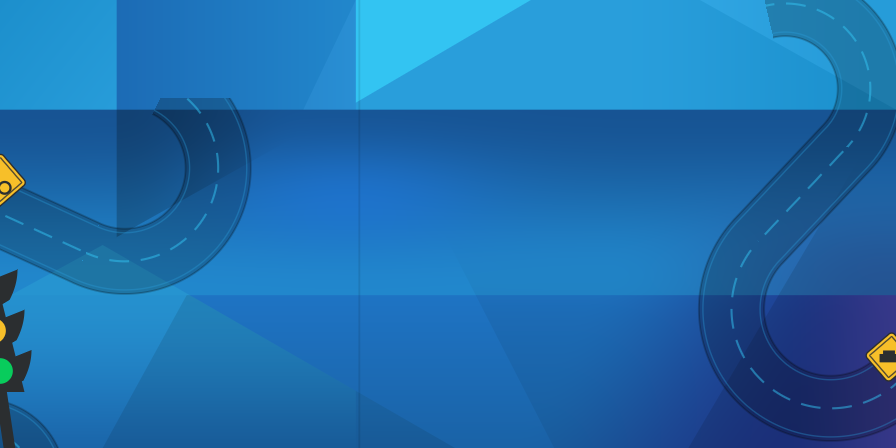
A Shadertoy shader for this background:

```glsl
const float HEIGHT = 3.84; // canvas height in design units
const float BAND_TOP = 0.94, BAND_END = 2.53;
const float SEAM_A = 1.0, SEAM_B = 3.05;
const float ROAD_HALF = 0.28, DASH_PERIOD = 0.27;
const vec3 CYAN = vec3(0.20, 0.77, 0.95);
const vec3 SKY = vec3(0.16, 0.62, 0.86);
const vec3 AZURE = vec3(0.13, 0.53, 0.80);
const vec3 GLOW = vec3(0.12, 0.46, 0.85);
const vec3 BLUE = vec3(0.11, 0.42, 0.71);
const vec3 DEEP = vec3(0.09, 0.33, 0.58);
const vec3 SLATE = vec3(0.17, 0.35, 0.64);
const vec3 INDIGO = vec3(0.13, 0.19, 0.55);
const vec3 PURPLE = vec3(0.30, 0.27, 0.66);
const vec3 YELLOW = vec3(0.97, 0.75, 0.16);
const vec3 GREEN = vec3(0.03, 0.80, 0.36);
const vec3 BLACK = vec3(0.17, 0.18, 0.19);
const float PI = 3.14159;
float pixel;

float cover(float d) { return clamp(0.5 - d / pixel, 0.0, 1.0); }
float stroke(float d, float w) { return cover(abs(d) - w); }

// Signed distance to a line, and coverage of its clockwise side
float cut(vec2 p, vec2 a, vec2 b) {
    vec2 t = normalize(b - a);
    return t.y * (p.x - a.x) - t.x * (p.y - a.y);
}
float side(vec2 p, float ax, float ay, float bx, float by) {
    return cover(cut(p, vec2(ax, ay), vec2(bx, by)));
}
float box(vec2 p, vec2 size) {
    p = abs(p) - size;
    return length(max(p, 0.0)) + min(max(p.x, p.y), 0.0);
}

// Road pieces: distance from the centre line, length along it
vec2 bend(vec2 p, vec2 c, float r, float middle, float spread) {
    p -= c;
    float a = mod(atan(p.y, p.x) - middle + PI, 2.0 * PI) - PI;
    return abs(a) > spread ? vec2(9) : vec2(abs(length(p) - r), a * r);
}
vec2 straight(vec2 p, vec2 a, vec2 b) {
    float s = dot(p - a, normalize(b - a));
    return s < 0.0 || s > length(b - a) ? vec2(9) : vec2(abs(cut(p, a, b)), s);
}
vec2 nearer(vec2 a, vec2 b) { return a.x < b.x ? a : b; }

vec3 paintRoad(vec3 col, vec2 road) {
    float edge = road.x - ROAD_HALF;
    col *= 1.0 - 0.21 * cover(edge) - 0.2 * stroke(edge, 0.008);
    col = mix(col, SKY, 0.35 * stroke(edge + 0.035, 0.006));
    float dash = stroke(mod(road.y, DASH_PERIOD) - 0.5 * DASH_PERIOD, 0.085);
    return mix(col, CYAN, 0.5 * dash * cover(road.x - 0.009));
}

vec3 paintSign(vec3 col, vec2 p, float size) {
    float c = cos(0.86), s = sin(0.86);
    float d = box(mat2(c, -s, s, c) * p, vec2(size)) - 0.03;
    col = mix(mix(col, BLACK, cover(d - 0.012)), YELLOW, cover(d));
    return mix(col, BLACK, 0.8 * stroke(d + 0.025, 0.006));
}

vec3 backdrop(vec2 p) {
    float right = smoothstep(5.2, 7.6, p.x), inLow = cover(BAND_END - p.y);
    float inA = cover(SEAM_A - p.x), inB = cover(SEAM_B - p.x);
    // Bright strip in three panels
    vec3 top = mix(vec3(0.11, 0.56, 0.80), SKY, 0.5 * p.x + 0.4 * p.y);
    vec3 panel = mix(BLUE, AZURE, (p.x - SEAM_A) / (SEAM_B - SEAM_A));
    top = mix(top, panel + 0.03 * side(p, 2.6, 0.94, 3.05, 0.0), inA);
    panel = mix(SKY, CYAN, side(p, 4.55, 0.0, 3.05, 0.88)) - 0.05 * right;
    top = mix(top, panel + 0.04 * side(p, 7.68, 0.94, 6.0, 0.0), inB);
    // Shaded band with a soft glow
    vec3 band = mix(DEEP, AZURE, smoothstep(0.95, 2.5, p.y));
    vec2 g = (p - vec2(3, 1.7)) * vec2(0.84, 2.2);
    band = mix(band, GLOW, 0.65 * exp(-dot(g, g)));
    band = mix(band, SLATE, 0.8 * right * smoothstep(1.2, 2.4, p.y));
    float shade = side(p, 3.05, 0.88, 0.88, 2.1) * inA;
    band *= 1.0 - 0.22 * shade * (1.0 - smoothstep(1.0, 2.6, p.x));
    // Lower area fading to indigo and purple
    vec3 low = mix(BLUE * 1.08, BLUE * 0.92, (p.y - BAND_END) / 1.31);
    low = mix(low, INDIGO, 0.85 * smoothstep(6.3, 8.7, p.x + 0.5 * p.y));
    low = mix(low, PURPLE, 0.8 * smoothstep(6.7, 7.9, p.x));
    vec3 col = mix(mix(top, band, cover(BAND_TOP - p.y)), low, inLow);
    // Overlapping facets and seam
    float peak = side(p, 0.88, 2.1, 3.9, 3.84) * side(p, 0.0, 2.58, 0.88, 2.1);
    float fade = 1.0 - smoothstep(2.4, 4.1, p.y);
    col = mix(col, SKY * 0.95, 0.85 * peak * fade * (1.0 - 0.6 * inB));
    col *= 1.0 - 0.1 * peak * inLow * side(p, 0.88, 3.84, 1.6, 2.53);
    col *= 1.0 - 0.06 * side(p, 4.75, 3.84, 3.78, 1.95) * smoothstep(1.95, 2.8, p.y);
    col *= 1.0 - 0.11 * side(p, 5.9, 3.84, 7.4, 1.3) * smoothstep(1.3, 2.2, p.y);
    return col * (1.0 - 0.1 * stroke(p.x - SEAM_B - 0.03, 0.008));
}

void mainImage(out vec4 fragColor, in vec2 fragCoord) {
    pixel = HEIGHT / iResolution.y;
    vec2 p = vec2(fragCoord.x, iResolution.y - fragCoord.y) * pixel; // y down
    vec3 col = backdrop(p);
    // Winding roads
    vec2 road = bend(p, vec2(1.07, 1.44), 0.8, 0.45, 1.55);
    road = nearer(road, straight(p, vec2(0.737, 2.167), vec2(-0.1, 1.784)));
    col = mix(col, paintRoad(col, road), cover(0.84 - p.y));
    road = bend(p, vec2(6.73, 0.76), 0.73, -0.52, 1.28);
    road = nearer(road, bend(p, vec2(7.12, 2.65), 0.85, 2.25, 1.65));
    road = nearer(road, straight(p, vec2(7.262, 1.26), vec2(6.501, 2.068)));
    col = paintRoad(col, road);
    col = paintRoad(col, bend(p, vec2(-0.15, 4.13), 0.43, 0.0, PI));
    // Traffic light
    float post = max(abs(p.x - 0.15 * (p.y - 3.3)) - 0.05, 3.3 - p.y);
    float housing = max(p.x + 0.63 - 0.25 * p.y, abs(p.y - 2.83) - 0.53);
    col = mix(col, BLACK, cover(min(post, housing)));
    for (float k = 0.0; k < 3.0; k++) {
        vec2 q = p - vec2(0.06, 0.345) * k - vec2(0, 2.31);
        float hood = max(0.06 - q.y - 0.4 * q.x, q.y - 0.31 + 0.6 * q.x);
        col = mix(col, BLACK, cover(max(hood, q.x - 0.15 + q.y * q.y)));
        float lamp = length(q - vec2(-0.12, 0.18)) - 0.11;
        col = mix(col, k < 1.5 ? YELLOW : GREEN, cover(lamp));
    }
    // Bicycle and car signs
    col = paintSign(col, p - vec2(-0.01, 1.55), 0.135);
    col = mix(col, BLACK, stroke(length(p - vec2(0.04, 1.61)) - 0.05, 0.01));
    col = paintSign(col, p - vec2(7.63, 3.06), 0.12);
    vec2 q = p - vec2(7.62, 3.07);
    float car = min(box(q, vec2(0.075, 0.03)), box(q + vec2(0, 0.04), vec2(0.045, 0.02)));
    col = mix(col, BLACK, cover(car - 0.006));
    fragColor = vec4(clamp(col, 0.0, 1.0), 1);
}
```
